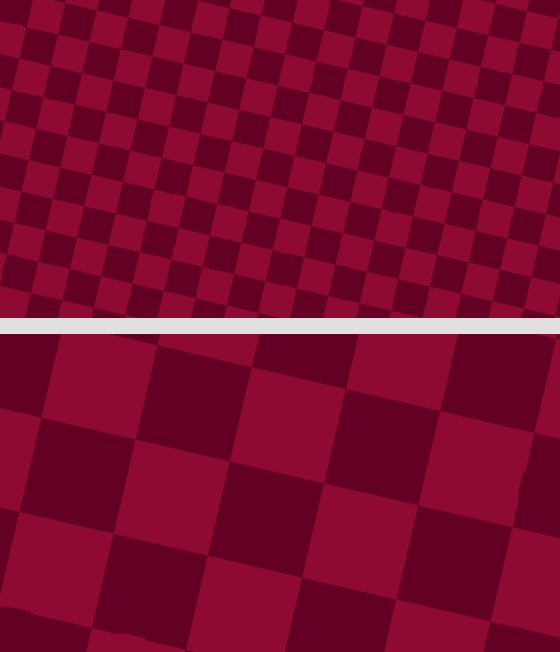
Top, the full canvas; bottom, a detail of the centre.
Reproduce this pattern procedurally as a WebGL 2 fragment shader.

```glsl
#version 300 es
precision highp float;
// A tilted two-tone checkerboard in dark maroon and crimson.
// Rotated cell coordinates feed one triangle wave per axis; the product of
// the two smoothed signs picks the tone. A few edges carry tiny nicks.

uniform vec2 u_resolution;
out vec4 fragColor;

const vec3 MAROON = vec3(0.39, 0.0, 0.138);
const vec3 CRIMSON = vec3(0.56, 0.04, 0.20);
const float CELL = 0.1014;                  // cell side, in canvas heights
const float TILT = 0.2286;                  // clockwise tilt, in radians
const vec2 ANCHOR = vec2(-0.1284, 0.1548);  // a cell corner, from the centre
const float NICK_SHARE = 0.12;              // part of the edges with a nick
const float NICK_DEPTH = 0.022;             // in cells

float hash(vec2 p) {
    vec3 v = fract(vec3(p.xyx) * 0.1031);
    v += dot(v, v.yzx + 33.33);
    return fract((v.x + v.y) * v.z);
}

// Rotated cell coordinates: x along the rows, y down the columns
vec2 cellCoords(vec2 p, float tilt, float size) {
    float c = cos(tilt), s = sin(tilt);
    return vec2(c * p.x - s * p.y, -s * p.x - c * p.y) / size;
}

// Small sideways shift over a short stretch of randomly chosen edges
float nick(float across, float along, float seed) {
    vec2 edge = vec2(round(across), floor(along)) + seed;
    float worn = step(hash(edge), NICK_SHARE);
    float place = mix(0.2, 0.8, hash(edge + 17.0));
    float stretch = 1.0 - smoothstep(0.10, 0.16, abs(fract(along) - place));
    float side = hash(edge + 41.0) < 0.5 ? -1.0 : 1.0;
    return worn * stretch * side * NICK_DEPTH;
}

// Smoothed sign: +1 in even cells, -1 in odd ones
float stripeSign(float x, float pixel) {
    float edgeDistance = 0.5 - abs(mod(x + 0.5, 2.0) - 1.0);
    return clamp(2.0 * edgeDistance / pixel, -1.0, 1.0);
}

void main() {
    vec2 p = (gl_FragCoord.xy - 0.5 * u_resolution) / u_resolution.y;
    vec2 q = cellCoords(p - ANCHOR, TILT, CELL);
    float pixel = 1.0 / (u_resolution.y * CELL);

    // Worn edges
    vec2 worn = q + vec2(nick(q.x, q.y, 60.0), nick(q.y, q.x, 130.0));

    // Checker tone
    float checker = stripeSign(worn.x, pixel) * stripeSign(worn.y, pixel);
    fragColor = vec4(mix(CRIMSON, MAROON, 0.5 + 0.5 * checker), 1.0);
}
```
